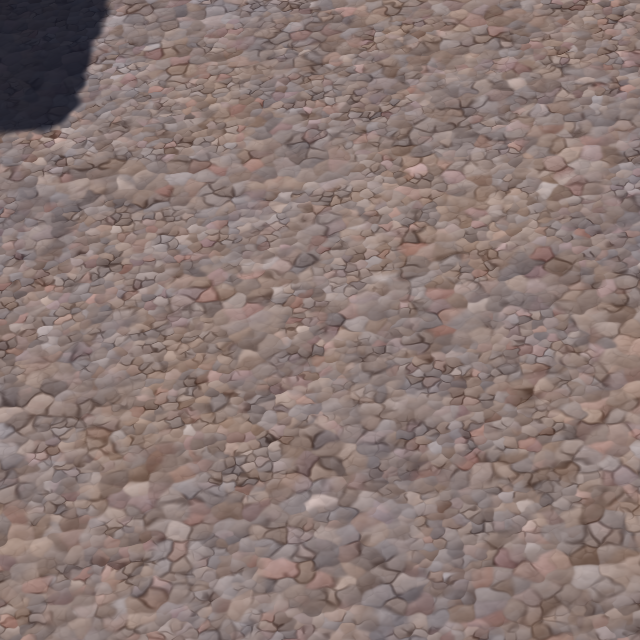
Give the GLSL for this texture, as a WebGL 2 fragment shader.

```glsl
#version 300 es
precision highp float;

uniform vec2 u_resolution;
out vec4 fragColor;

const vec3 STONE = vec3(0.545, 0.483, 0.467);
const vec3 SHADOW = vec3(0.15, 0.15, 0.19);

vec3 hash3(vec2 p) {
    vec3 q = fract(p.xyx * vec3(0.1031, 0.1030, 0.0973));
    q += dot(q, q.yxz + 33.33);
    return fract((q.xxy + q.yzz) * q.zyx);
}

float noise(vec2 p) {
    vec2 cell = floor(p);
    vec2 f = fract(p);
    f = f * f * (3.0 - 2.0 * f);
    float low = mix(hash3(cell).x, hash3(cell + vec2(1, 0)).x, f.x);
    float high = mix(hash3(cell + vec2(0, 1)).x, hash3(cell + vec2(1, 1)).x, f.x);
    return mix(low, high, f.y);
}

float fbm(vec2 p) {
    return 0.57 * noise(p) + 0.29 * noise(p * 2.03 + 7.1) + 0.14 * noise(p * 4.1 + 3.7);
}

// Receding ground: rows get flatter and grains narrower toward the top
vec2 groundPlane(vec2 p, float tilt) {
    p -= 0.5;
    p = vec2(cos(tilt) * p.x + sin(tilt) * p.y, cos(tilt) * p.y - sin(tilt) * p.x);
    float height = p.y + 0.5;
    float grainWidth = mix(0.034, 0.025, height);
    float row = -log(1.0 - 0.48 * height) / 0.012;
    return vec2(p.x / grainWidth, row) + 80.0;
}

// Colour offset of one stone: tone, warm or cool tint, rare pale stones
vec3 stoneOffset(vec2 id) {
    vec3 tone = hash3(id + 11.0);
    vec3 tint = hash3(id + 57.0);
    float light = (tone.x + tone.y - 1.0) * 0.125 + 0.13 * pow(tone.z, 14.0);
    vec3 warm = vec3(0.025, 0.0, -0.025) * (tint.x * 2.0 - 1.0);
    vec3 pink = vec3(0.075, 0.005, 0.01) * pow(tint.y, 9.0);
    return vec3(light) + warm + pink;
}

// Softly joined stones, lit from above, with dark hollows between some of them
vec3 pebbles(vec2 p, float seed) {
    p += 0.42 * (vec2(noise(p * 1.7 + seed), noise(p * 1.7 + seed + 31.0)) - 0.5);
    vec2 cell = floor(p);
    vec3 sum = vec3(0.0);
    float total = 0.0;
    float nearest = 9.0;
    float second = 9.0;
    for (int y = -1; y <= 1; y++) {
        for (int x = -1; x <= 1; x++) {
            vec2 id = cell + vec2(x, y);
            vec2 rel = p - id - hash3(id + seed).xy;
            float d = dot(rel, rel);
            float weight = exp(-13.0 * d);
            float shade = clamp(dot(rel, vec2(-0.035, 0.11)), -0.07, 0.05);
            sum += weight * (stoneOffset(id + seed) + shade);
            total += weight;
            second = min(second, max(nearest, d));
            nearest = min(nearest, d);
        }
    }
    float crevice = 1.0 - smoothstep(0.0, 0.34, sqrt(second) - sqrt(nearest));
    float depth = smoothstep(0.42, 0.85, noise(p * vec2(0.8, 1.1) + seed + 19.0));
    return sum / max(total, 1e-6) - crevice * (0.015 + 0.19 * depth);
}

// Signed distance to a slanted block with one rounded corner
float cornerShade(vec2 p, float radius) {
    vec2 q = vec2(p.x - 0.17 + 0.3 * (1.0 - p.y), 0.79 + 0.1 * p.x - p.y) + radius;
    return length(max(q, 0.0)) + min(max(q.x, q.y), 0.0) - radius;
}

void main() {
    vec2 uv = gl_FragCoord.xy / u_resolution;
    vec2 ground = groundPlane(uv, 0.16);

    // Coarse stones with patches of finer gravel
    vec3 coarse = pebbles(ground, 5.0);
    vec3 fine = pebbles(ground * 1.65, 143.0);
    float patches = smoothstep(0.38, 0.62, fbm(ground * 0.38));
    vec3 detail = mix(coarse, fine, 0.15 + 0.7 * patches);

    // Surface grain and broad drifts of tone and hue
    detail += 0.055 * (fbm(ground * vec2(2.2, 2.6)) - 0.5);
    detail += 0.07 * (fbm(ground * vec2(0.13, 0.2)) - 0.5);
    detail += vec3(0.05, 0.01, -0.04) * (fbm(uv * 6.0 + 20.0) - 0.5);
    vec3 color = STONE + 0.012 + detail;

    // Cast shade with a ragged, soft border
    float border = cornerShade(uv, 0.045) + 0.014 * (noise(ground * 0.9) - 0.5);
    float shade = 1.0 - smoothstep(-0.008, 0.009, border);
    color = mix(color, SHADOW + 0.2 * detail, shade);

    fragColor = vec4(clamp(color, 0.0, 1.0), 1.0);
}
```
